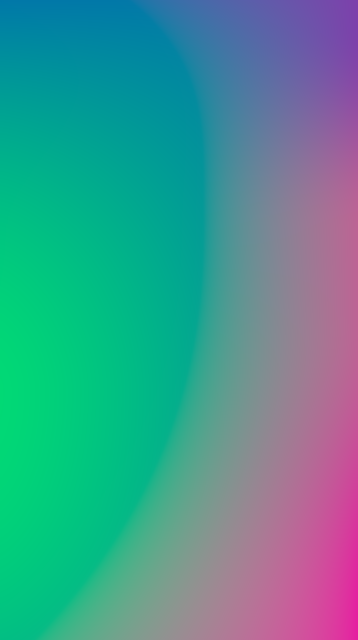
This background is drawn by a Shadertoy shader. Its source:

```glsl
// A green-to-blue bulge on the left against a violet, rose and magenta field.
// One curved boundary divides the canvas; beyond it the boundary colour is
// blended towards the right-hand colour in approximately linear light.

#define GREEN    vec3(0.00, 0.85, 0.46)
#define BLUE     vec3(0.00, 0.47, 0.66)
#define VIOLET   vec3(0.49, 0.25, 0.67)
#define ROSE     vec3(0.74, 0.39, 0.58)
#define MAGENTA  vec3(0.90, 0.11, 0.63)
#define BULGE_X  0.57
#define BULGE_Y  0.674
#define GLOW_Y   0.39
#define SOFTNESS 0.006

// Horizontal position of the boundary: tight curve above, longer sweep below.
float boundaryX(float y) {
    float offset = y - BULGE_Y;
    float bend = offset > 0.0 ? 10.5 * pow(offset, 3.5)
                              : 1.23 * pow(-offset, 2.43);
    return BULGE_X - bend;
}

// Green glow at the left, cooling to blue upwards and towards the boundary.
vec3 bulgeColor(vec2 p) {
    float offset = p.y - GLOW_Y;
    float rise = offset > 0.0 ? pow(offset / (1.0 - GLOW_Y), 1.7)
                              : 1.8 * offset * offset;
    float across = 1.1 * pow(max(p.x, 0.0), 1.3);
    float cooling = 1.0 - (1.0 - rise) * (1.0 - across);
    return mix(GREEN, BLUE, clamp(cooling, 0.0, 1.0));
}

// Colour along the right side, from magenta below to violet above.
vec3 sideColor(float y) {
    vec3 color = mix(MAGENTA, ROSE, smoothstep(0.0, 0.49, y));
    return mix(color, VIOLET, smoothstep(0.64, 0.96, y));
}

void mainImage(out vec4 fragColor, in vec2 fragCoord) {
    vec2 uv = fragCoord / iResolution.xy;
    float edge = boundaryX(uv.y);

    // Smoothly clamped distance past the boundary, reaching 1 at the right.
    float past = (uv.x - edge) / (1.0 - edge);
    float blend = 0.5 * (past + sqrt(past * past + SOFTNESS * SOFTNESS));

    vec3 inner = bulgeColor(vec2(min(uv.x, edge), uv.y));
    vec3 outer = sideColor(uv.y);

    // Squaring and taking the root approximates blending in linear light.
    vec3 color = sqrt(mix(inner * inner, outer * outer, clamp(blend, 0.0, 1.0)));
    fragColor = vec4(color, 1.0);
}
```
